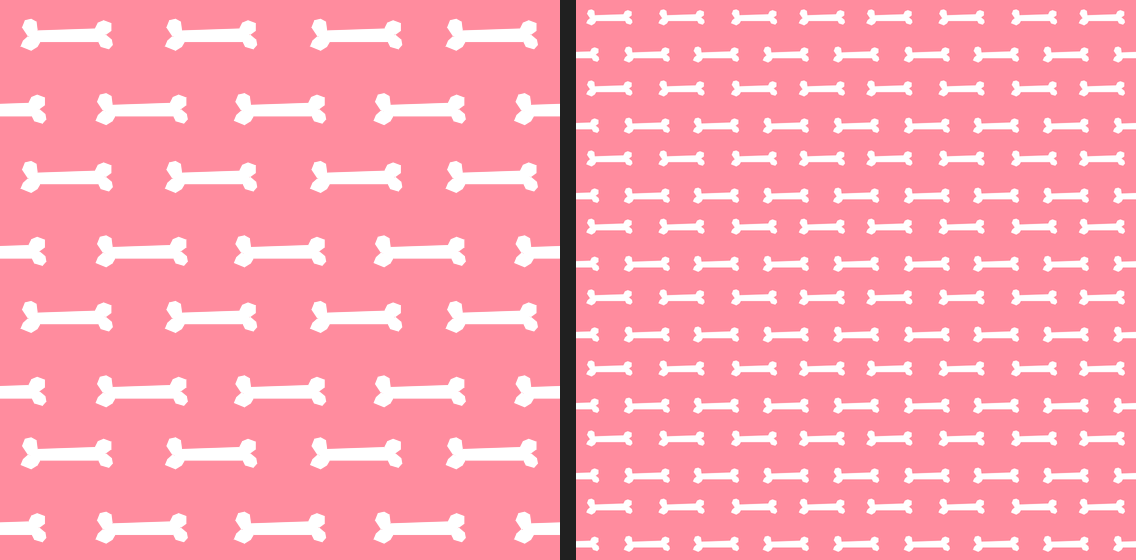
Left, the tile; right, the same tile 2 across and 2 down.
Give the GLSL for this pattern, as a three.js fragment shader.

```glsl
varying vec2 vUv;

const vec3 PINK = vec3(1.0, 0.55, 0.62);
const vec3 WHITE = vec3(1.0);
const float REPEATS = 4.0;          // bones per row, and row pairs per tile
const float BONE_UNITS = 1152.0;    // drawing units of the bone per canvas width
const float SOFTNESS = 1.3;         // half width of the smoothed edge, in bone units

// Signed distance to the line a-b, negative on its right-hand side
float side(vec2 p, vec2 a, vec2 b) {
  vec2 e = normalize(b - a);
  return dot(p - a, vec2(-e.y, e.x));
}

// Convex hexagon with clockwise corners
float hexagon(vec2 p, vec2 a, vec2 b, vec2 c, vec2 d, vec2 e, vec2 f) {
  float upper = max(max(side(p, a, b), side(p, b, c)), side(p, c, d));
  float lower = max(max(side(p, d, e), side(p, e, f)), side(p, f, a));
  return max(upper, lower);
}

// Faceted bone: a tapered shaft with two angular knobs at each end
float bone(vec2 p) {
  vec2 leftNotch = vec2(-80.0, -3.0);
  vec2 rightNotch = vec2(81.0, 0.0);

  float shaft = hexagon(p, leftNotch, vec2(-60.0, 9.0), vec2(58.0, 13.0),
                        rightNotch, vec2(65.0, -15.0), vec2(-54.0, -15.0));
  float topLeft = hexagon(p, leftNotch, vec2(-92.0, 15.0), vec2(-86.0, 30.0),
                          vec2(-73.0, 33.0), vec2(-62.0, 27.0), vec2(-58.0, -3.0));
  float bottomLeft = hexagon(p, leftNotch, vec2(-50.0, -8.0), vec2(-60.0, -25.0),
                             vec2(-73.0, -33.0), vec2(-95.0, -24.0), vec2(-90.0, -12.0));
  float topRight = hexagon(p, rightNotch, vec2(52.0, 1.0), vec2(64.0, 25.0),
                           vec2(76.0, 30.0), vec2(92.0, 24.0), vec2(92.0, 8.0));
  float bottomRight = hexagon(p, rightNotch, vec2(93.0, -10.0), vec2(95.0, -21.0),
                              vec2(87.0, -30.0), vec2(70.0, -25.0), vec2(60.0, -5.0));

  float knobs = min(min(topLeft, bottomLeft), min(topRight, bottomRight));
  return min(shaft, knobs);
}

// Component of v at a whole-number index from 0 to 3
float pick(vec4 v, float index) {
  return dot(v, vec4(equal(vec4(index), vec4(0.0, 1.0, 2.0, 3.0))));
}

// Wrapping grid of bones, each column and row nudged off the regular spacing
float boneGrid(vec2 uv, vec2 firstCenter, vec4 columnNudge, vec4 rowNudge) {
  vec2 q = (uv - firstCenter) * REPEATS;
  vec2 cell = floor(q + 0.5);
  vec2 index = mod(cell, REPEATS);
  vec2 nudge = vec2(pick(columnNudge, index.x), pick(rowNudge, index.y));
  return bone(((q - cell) / REPEATS - nudge) * BONE_UNITS);
}

void main() {
  vec4 rowNudge = vec4(0.0, -0.0065, -0.0065, -0.0026);

  // Two interleaved grids form the staggered rows
  float straight = boneGrid(vUv, vec2(0.1191, 0.1905),
                            vec4(0.0, 0.0078, 0.0169, 0.0091), rowNudge);
  float staggered = boneGrid(vUv, vec2(0.2530, 0.0577),
                             vec4(0.0, -0.0030, -0.0036, -0.0026), rowNudge);

  float cover = 1.0 - smoothstep(-SOFTNESS, SOFTNESS, min(straight, staggered));
  gl_FragColor = vec4(mix(PINK, WHITE, cover), 1.0);
}
```
